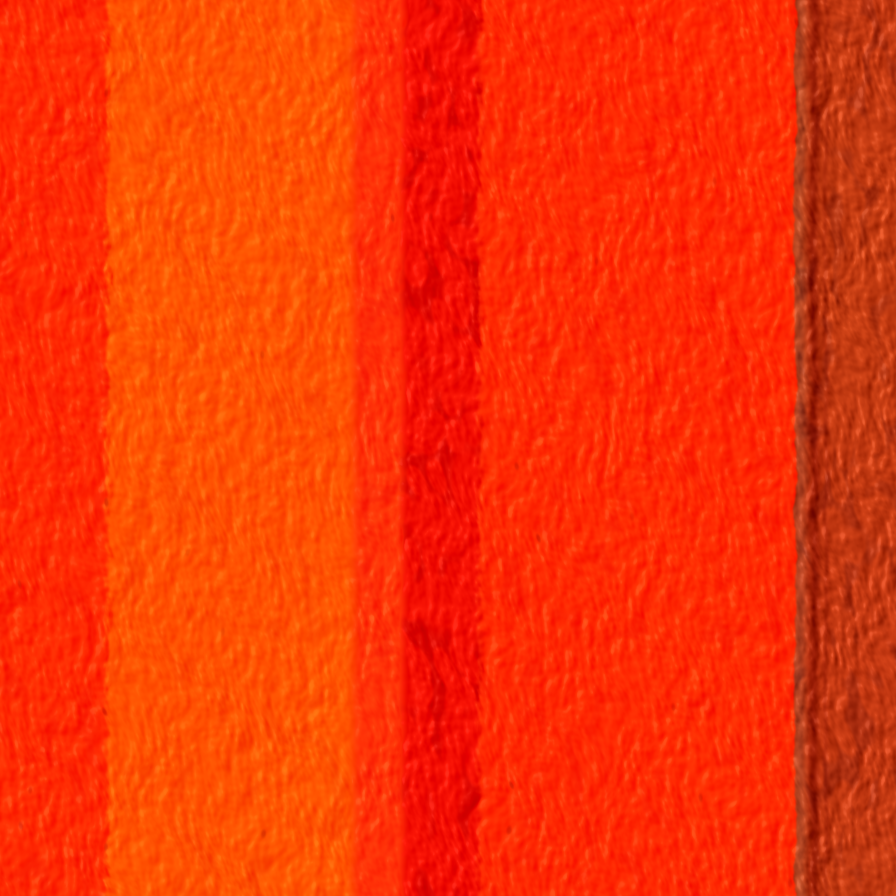
Write a Shadertoy shader that draws this texture.

```glsl
#define GRAIN_SCALE vec2(64.0, 34.0)
#define GRAIN_DEPTH 0.155
#define EDGE_SOFT 0.005
#define EDGE_WOBBLE 0.0026
#define LIGHT_STEP vec2(0.004, -0.004)
#define RED vec3(1.0, 0.168, 0.012)
#define ORANGE vec3(1.0, 0.322, 0.008)
#define CORAL vec3(1.0, 0.195, 0.03)
#define CRIMSON vec3(0.955, 0.058, 0.012)
#define BROWN vec3(0.765, 0.225, 0.07)
#define GROOVE vec3(0.58, 0.10, 0.015)
#define RIM vec3(0.70, 0.27, 0.14)

vec2 hash2(vec2 p) {
    vec3 q = fract(vec3(p.xyx) * vec3(0.1031, 0.1030, 0.0973));
    q += dot(q, q.yzx + 33.33);
    return fract((q.xx + q.yz) * q.zy);
}

// Rounded cellular height: a soft minimum of the distances to scattered points
float cells(vec2 p) {
    vec2 id = floor(p), f = fract(p);
    float sum = 0.0;
    for (int y = -1; y <= 1; y++)
    for (int x = -1; x <= 1; x++) {
        vec2 o = vec2(x, y);
        vec2 d = o + hash2(id + o) - f;
        sum += exp(-11.0 * length(d));
    }
    return -log(sum) / 11.0;
}

// Layered sines bend the grain
vec2 bend(vec2 p) {
    return vec2(sin(p.y * 31.0 + 2.0 * sin(p.x * 23.0)) + 0.6 * sin(p.y * 67.0 + p.x * 41.0),
                sin(p.x * 47.0 + 2.0 * sin(p.y * 19.0)));
}

vec2 grainSpace(vec2 p) {
    p += 0.004 * bend(p);
    return vec2(p.x + 0.12 * p.y, p.y);
}

float grainHeight(vec2 p) {
    vec2 q = grainSpace(p) * GRAIN_SCALE;
    return cells(q) + 0.55 * cells(q * 1.8 + 17.0) + 0.3 * cells(q * vec2(2.6, 3.4) + 41.0);
}

float step01(float edge, float x, float soft) {
    return smoothstep(edge - soft, edge + soft, x);
}

float ridge(float x, float center, float width) {
    float d = (x - center) / width;
    return exp(-d * d);
}

// Tiny sparse flecks of uneven strength
float flecks(vec2 p) {
    vec2 g = p * 22.0, id = floor(g);
    vec2 d = fract(g) - 0.25 - 0.5 * hash2(id + 71.0);
    vec2 pick = hash2(id + 9.0);
    d.x += 0.5 * (pick.y - 0.5) * d.y;
    return step(0.93, pick.x) * pick.y * (1.0 - smoothstep(0.02, 0.09, length(d * vec2(1.2, 0.6))));
}

void mainImage(out vec4 fragColor, in vec2 fragCoord) {
    vec2 uv = fragCoord / iResolution.xy;

    // Grain lit from one side
    float height = grainHeight(uv);
    float relief = height - grainHeight(uv + LIGHT_STEP);

    // Borders drift slowly and catch on the grain
    float wobble = EDGE_WOBBLE * (0.6 * sin(uv.y * 37.0 + 3.0 * sin(uv.y * 13.0))
                 + 1.3 * (cells(vec2(3.0, uv.y * 42.0)) - 0.4)
                 + 0.8 * (cells(vec2(8.0, uv.y * 97.0)) - 0.4));
    float x = uv.x + 0.5 * wobble + 0.008 * relief;

    // Flat stripes from left to right
    float inOrange = step01(0.120, x, EDGE_SOFT);
    float inCoral = step01(0.395, x, EDGE_SOFT * 1.6);
    float inCrimson = step01(0.450, x, EDGE_SOFT) * (1.0 - step01(0.535, x, EDGE_SOFT));
    float inRight = step01(0.535, x, EDGE_SOFT);
    float inBrown = step01(0.888, uv.x + wobble, 0.0018);

    vec3 color = mix(RED, ORANGE, inOrange);
    color = mix(color, CORAL, inCoral);
    color = mix(color, RED, inRight);
    color = mix(color, CRIMSON, inCrimson);

    // Brown band with a pale rim and a dark groove
    float bandX = uv.x + 0.7 * wobble;
    vec3 brown = mix(BROWN, RIM, ridge(bandX, 0.893, 0.008));
    brown = mix(brown, GROOVE, 0.95 * ridge(bandX, 0.909, 0.006));
    brown = mix(brown, GROOVE, 0.45 * ridge(bandX, 0.922, 0.003));
    color = mix(color, brown, inBrown);

    // Relief shifts mainly the green of the reds and all of the brown
    float deep = max(inCrimson, inBrown);
    vec3 tint = mix(vec3(0.22, 1.05, 0.3), vec3(0.8, 0.9, 0.4), inCrimson);
    tint = mix(tint, vec3(1.6, 1.0, 0.65), inBrown);
    color += GRAIN_DEPTH * relief * tint;

    // Scattered glints on the steepest slopes
    float glint = smoothstep(0.2, 0.5, relief) * (1.0 - 0.4 * inOrange * (1.0 - inCoral));
    color += glint * vec3(0.03, 0.045, 0.055);

    // Thin broken cracks where the larger cells meet, strongest on the deep bands
    float crack = smoothstep(0.42, 0.62, cells(grainSpace(uv) * vec2(49.0, 27.0) + 5.0));
    crack *= smoothstep(0.25, 0.55, cells(uv * vec2(23.0, 13.0) + 31.0));
    color -= crack * mix(vec3(0.015, 0.035, 0.0), vec3(0.10, 0.045, 0.01), deep);

    // Broad tonal drift along the stripes
    color.g *= 1.0 + 0.03 * sin(uv.y * 7.0 + 3.0 * sin(uv.x * 8.0));

    float fleck = 0.55 * flecks(uv + 0.003 * bend(uv));
    color = mix(color, color * vec3(0.75, 0.5, 1.0), fleck);
    fragColor = vec4(clamp(color, 0.0, 1.0), 1.0);
}
```
